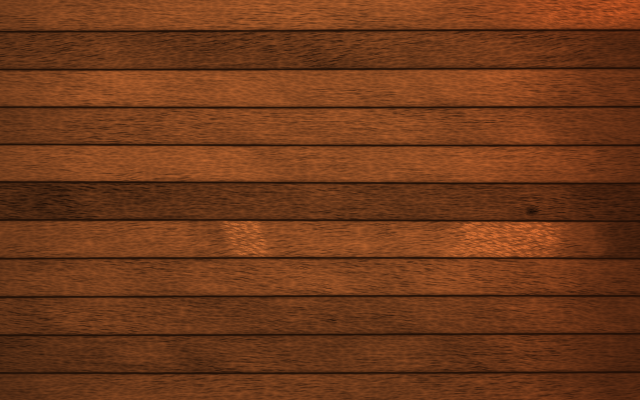
This texture is drawn by a Shadertoy shader. Its source:

```glsl
#define PLANKS 10.54
#define SEAM_PHASE 0.275
#define SEAM_HALF_WIDTH 0.0015
#define SHADOW_WIDTH 0.005
#define GRAIN 0.40
#define PORES 0.27
#define FIGURE 0.11
#define MOTTLE 0.16
#define DARK_WOOD vec3(0.14, 0.07, 0.03)
#define LIGHT_WOOD vec3(0.60, 0.322, 0.152)
#define RED_TINT vec3(1.07, 0.92, 0.84)
#define KNOT vec2(1.33, 0.472)

// Average tone of each plank, bottom to top
const float plankTone[11] = float[](
    0.79, 0.62, 0.73, 0.79, 0.92, 0.57, 0.93, 0.85, 0.94, 0.67, 0.93);

vec2 hash2(vec2 c) {
    vec3 q = fract(c.xyx * vec3(0.1031, 0.1030, 0.0973));
    q += dot(q, q.yzx + 33.33);
    return fract((q.xx + q.yz) * q.zy);
}

// Cellular noise: distance to the nearest scattered point
float cells(vec2 p) {
    vec2 id = floor(p), f = p - id;
    float nearest = 2.0;
    for (int j = -1; j <= 1; j++)
    for (int i = -1; i <= 1; i++) {
        vec2 o = vec2(i, j);
        vec2 r = o + hash2(id + o + 200.0) - f;
        nearest = min(nearest, dot(r, r));
    }
    return sqrt(nearest);
}

// Layered sines, roughly -1 to 1
float waves(vec2 p) {
    float sum = 0.0, amp = 0.5;
    for (int i = 0; i < 4; i++) {
        sum += amp * sin(p.x + 1.7 * sin(p.y)) * cos(0.8 * p.y + 0.6 * p.x);
        p = mat2(1.5, 1.1, -1.1, 1.5) * p + 2.3;
        amp *= 0.6;
    }
    return sum;
}

// Soft window between two positions
float band(float x, float a, float b, float soft) {
    return smoothstep(a - soft, a + soft, x) * (1.0 - smoothstep(b - soft, b + soft, x));
}

void mainImage(out vec4 fragColor, in vec2 fragCoord) {
    vec2 p = fragCoord / iResolution.y;
    float pixel = 1.0 / iResolution.y;

    // Plank layout with slightly uneven seams
    float row = p.y * PLANKS + SEAM_PHASE + 0.02 * sin(p.x * 1.9 + p.y * 9.0);
    float plank = clamp(floor(row), 0.0, 10.0);
    float across = fract(row);
    float seamDist = min(across, 1.0 - across) / PLANKS;
    vec2 seed = hash2(vec2(plank + 3.0, 7.0));
    vec2 shift = seed * 40.0;

    // Grain bends around the knot and drifts differently in each plank
    vec2 k = (p - KNOT) * vec2(1.0, 1.5);
    float knotDist = length(k);
    vec2 g = p;
    g.y += (seed.x - 0.5) * 0.14 * p.x + 0.008 * waves(p * vec2(7.0, 16.0) + shift);
    g.y -= 0.012 * sign(k.y) * exp(-knotDist * 38.0);
    float longGrain = cells(g * vec2(7.0, 120.0) + shift) - 0.47;
    float fineGrain = cells(g * vec2(58.0, 215.0) + shift.yx) - 0.47;

    // Short pores lie at a small angle to the grain
    vec2 lean = g + vec2(0.0, mix(-0.10, 0.06, seed.y) * p.x);
    float pore = 1.0 - smoothstep(0.12, 0.38, cells(lean * vec2(17.0, 165.0) + shift + 9.0));
    float poreMask = smoothstep(-0.6, 0.4, waves(p * vec2(6.0, 24.0) + shift.yx));

    // Thin growth lines, fading in and out
    float phase = g.y * 430.0 + 2.5 * sin(g.y * 97.0 + shift.x) + 1.5 * sin(p.x * 9.0 + shift.y);
    float growth = smoothstep(0.45, 0.95, sin(phase))
                 * smoothstep(-0.1, 0.5, waves(g * vec2(10.0, 45.0) + shift));

    float tone = plankTone[int(plank)];
    tone += GRAIN * (0.5 * longGrain + 0.85 * fineGrain);
    tone -= PORES * pore * poreMask + 0.12 * growth;

    // Broad mottling and bands crossing the grain
    tone += MOTTLE * waves(p * vec2(3.0, 9.0) + shift);
    tone += FIGURE * waves(vec2(p.x * 13.0 + 0.8 * across, 0.6 * across) + shift);

    // Glossy patches of short slanted flecks, and a worn dark end
    float flamePlank = 1.0 - step(0.5, abs(plank - 4.0));
    float glossyEnd = step(9.5, plank) * band(p.x, 1.34, 1.60, 0.08);
    float patches = band(p.x + 0.04 * across, 0.59, 0.68, 0.02)
                  + band(p.x - 0.03 * across, 1.11, 1.39, 0.04);
    float gloss = flamePlank * patches + 0.5 * glossyEnd;
    vec2 slant = vec2(p.x + 0.6 * p.y, p.y + 0.22 * p.x);
    float fleck = 1.0 - smoothstep(0.15, 0.55, cells(slant * vec2(52.0, 165.0)));
    tone += gloss * (0.14 + 0.38 * fleck) * (0.9 + 0.5 * waves(p * vec2(22.0, 30.0)));
    tone -= flamePlank * 0.32 * smoothstep(1.47, 1.54, p.x + 0.02 * waves(p * 60.0));

    // Knot and scattered dents
    float knotEdge = knotDist + 0.003 * waves(p * 150.0);
    tone -= 0.38 * (1.0 - smoothstep(0.004, 0.022, knotEdge));
    float dent = 1.0 - smoothstep(0.01, 0.05, cells(p * vec2(5.0, 9.0) + 4.0));
    tone -= 0.20 * dent * poreMask;

    // Light falls off toward the sides and the lower edge
    tone *= mix(0.72, 1.0, smoothstep(-0.05, 0.32, p.x));
    tone *= mix(0.84, 1.0, smoothstep(0.0, 0.35, p.y));
    float topLight = smoothstep(0.88, 0.97, p.y);
    tone *= 1.0 - 0.46 * smoothstep(1.28, 1.62, p.x) * (1.0 - topLight);

    // Seam line, soft shadow and thin lit upper edge
    float lip = band((1.0 - across) / PLANKS, 0.005, 0.009, 0.002);
    tone += 0.06 * lip;
    tone *= 1.0 - 0.45 * exp(-seamDist / SHADOW_WIDTH);
    float ragged = SEAM_HALF_WIDTH * (1.0 + 0.5 * waves(vec2(p.x * 45.0, plank * 3.0)));
    float seam = 1.0 - smoothstep(ragged - 0.5 * pixel, ragged + pixel, seamDist);
    tone = mix(tone, -0.05, 0.92 * seam);

    // Wood colour, redder toward the right
    vec3 wood = mix(DARK_WOOD, LIGHT_WOOD, clamp(tone, -0.1, 1.4));
    float redness = smoothstep(0.9, 1.6, p.x) * (0.7 + 0.6 * topLight);
    wood *= mix(vec3(1.0), RED_TINT, redness);
    fragColor = vec4(clamp(wood, 0.0, 1.0), 1.0);
}
```
